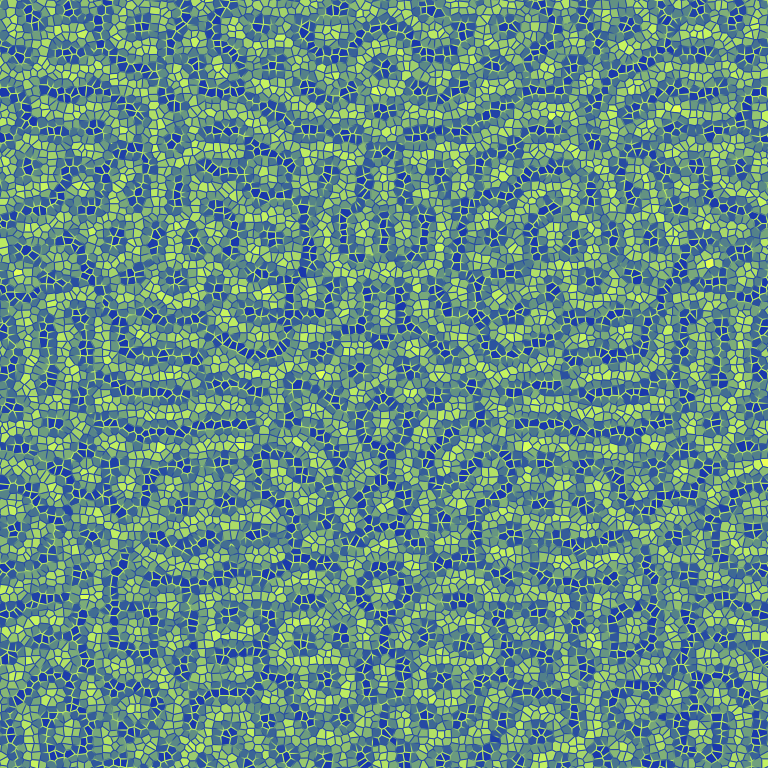
A three.js fragment shader for this pattern:

```glsl
// A mosaic of small irregular cells tinted by a mirrored labyrinth of stripes and rings.
// The labyrinth is a sum of waves of one length, evened out by its own slope; the
// cells are Voronoi polygons with joints in the opposite tint.

#define CELLS 97.0        // cells across the canvas
#define JITTER 0.76       // irregularity of the cells
#define JOINT 0.074       // half width of a joint, in cells
#define SOFTNESS 0.07     // edge smoothing of a joint, in cells
#define STRIPES 20.8      // stripe periods across the canvas
#define WAVES 32          // waves in the labyrinth
#define GRAIN 0.17        // tint variation from cell to cell
#define SPARKS 0.005      // share of extra bright cells
#define LOW_TINT vec3(0.10, 0.22, 0.68)
#define HIGH_TINT vec3(0.74, 0.92, 0.385)
#define MID_DIP vec3(0.32, 0.20, 0.0)  // how far the middle tints sag

varying vec2 vUv;

float hash1(float n) {
  n = fract(n * 0.1031 + 0.137);
  n *= n + 33.33;
  return fract(n * (n + n));
}

vec3 hash3(vec2 p) {
  vec3 q = fract(p.xyx * vec3(0.1031, 0.1030, 0.0973));
  q += dot(q, q.yxz + 33.33);
  return fract((q.xxy + q.yzz) * q.zyx);
}

vec2 seedOffset(vec2 cell) {
  return 0.5 + JITTER * (hash3(cell + 17.0).xy - 0.5);
}

// Blue through teal and green to lime
vec3 ramp(float t) {
  return mix(LOW_TINT, HIGH_TINT, t) - MID_DIP * t * (1.0 - t);
}

// Mirrored stripe field with an even spread of values from 0 to 1
float labyrinth(vec2 p) {
  p.x -= 0.5;
  float height = 0.0;
  vec2 slope = vec2(0.0);
  for (int i = 0; i < WAVES; i++) {
    float n = float(i);
    float angle = 1.5708 * (n + hash1(n + 3.0)) / float(WAVES);
    float k = 6.28319 * STRIPES * (0.93 + 0.14 * hash1(n + 61.0));
    vec2 dir = vec2(cos(angle), sin(angle));
    vec2 phase = k * dir * p + vec2(0.0, 6.28319 * hash1(n * 7.3 + 127.0));
    vec2 c = cos(phase);
    vec2 s = sin(phase);
    height += c.x * c.y;
    slope -= dir * vec2(s.x * c.y, c.x * s.y);
  }
  float size = sqrt(height * height + 2.0 * dot(slope, slope) + 0.0001);
  return 0.5 + 0.5 * height / size;
}

// Nearest cell in xy, distance to its border in z
vec3 voronoi(vec2 p) {
  vec2 base = floor(p);
  vec2 f = p - base;
  vec2 nearCell = vec2(0.0);
  vec2 toNear = vec2(8.0);
  for (int y = -1; y <= 1; y++) {
    for (int x = -1; x <= 1; x++) {
      vec2 g = vec2(float(x), float(y));
      vec2 r = g + seedOffset(base + g) - f;
      if (dot(r, r) < dot(toNear, toNear)) {
        toNear = r;
        nearCell = g;
      }
    }
  }
  float border = 8.0;
  for (int y = -2; y <= 2; y++) {
    for (int x = -2; x <= 2; x++) {
      vec2 g = nearCell + vec2(float(x), float(y));
      vec2 r = g + seedOffset(base + g) - f;
      vec2 across = r - toNear;
      if (dot(across, across) > 0.00001) {
        border = min(border, dot(0.5 * (toNear + r), normalize(across)));
      }
    }
  }
  return vec3(base + nearCell, border);
}

void main() {
  vec3 cell = voronoi(vUv * CELLS);
  vec2 seed = (cell.xy + seedOffset(cell.xy)) / CELLS;
  vec3 rnd = hash3(cell.xy + 211.0);

  // One tint per cell, with grain on the lighter ones and a few bright sparks
  float level = labyrinth(seed);
  float tint = mix(-0.10, 0.99, level) + 0.62 * level * (1.0 - level);
  tint += GRAIN * (rnd.x - 0.5) * smoothstep(0.0, 0.5, level);
  tint = clamp(tint, 0.0, 1.04);
  tint += 0.2 * step(1.0 - SPARKS, rnd.y) * step(0.7, tint);

  // Joints: light between dark cells, dark between light cells
  float jointTint = mix(1.0, 0.15, smoothstep(0.10, 0.56, labyrinth(vUv)));
  float joint = 1.0 - smoothstep(JOINT - SOFTNESS, JOINT + SOFTNESS, cell.z);

  gl_FragColor = vec4(mix(ramp(tint), ramp(jointTint), joint), 1.0);
}
```
